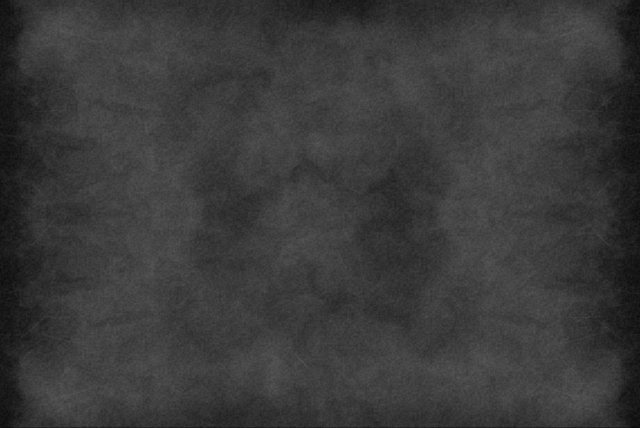
This texture is drawn by a Shadertoy shader. Its source:

```glsl
// Charcoal plaster with mirrored side stains, ragged dark borders, scratches and fine grain.

vec2 hash2(vec2 p) {
    vec3 a = fract(p.xyx * vec3(0.1031, 0.103, 0.0973));
    a += dot(a, a.yzx + 33.33);
    return fract((a.xx + a.yz) * a.zy);
}

float cornerSlope(vec2 cell, vec2 offset) {
    float angle = 6.2832 * hash2(cell + 200.0).x;
    return dot(vec2(cos(angle), sin(angle)), offset);
}

float gradientNoise(vec2 p) {
    vec2 i = floor(p), f = fract(p);
    vec2 w = f * f * f * (f * (f * 6.0 - 15.0) + 10.0);
    vec2 e = vec2(1.0, 0.0);
    float low = mix(cornerSlope(i, f), cornerSlope(i + e.xy, f - e.xy), w.x);
    float high = mix(cornerSlope(i + e.yx, f - e.yx), cornerSlope(i + e.xx, f - e.xx), w.x);
    return mix(low, high, w.y);
}

float fbm(vec2 p) {
    float sum = 0.0, amp = 0.55;
    for (int i = 0; i < 5; i++) {
        sum += amp * gradientNoise(p);
        p = mat2(1.6, 1.2, -1.2, 1.6) * p + 7.3;
        amp *= 0.58;
    }
    return sum;
}

// Soft elliptical stain
float stain(vec2 p, float x, float y, float rx, float ry) {
    vec2 d = (p - vec2(x, y)) / vec2(rx, ry);
    return exp(-dot(d, d));
}

float scratch(vec2 p, vec2 middle, float angle, float halfLength) {
    vec2 d = p - middle;
    float c = cos(angle), s = sin(angle);
    d = vec2(c * d.x + s * d.y, c * d.y - s * d.x);
    d.y += d.x * d.x * 0.8;
    float taper = 1.0 - smoothstep(0.3, 1.0, abs(d.x) / halfLength);
    return taper * (1.0 - smoothstep(0.0004, 0.0026, abs(d.y)));
}

void mainImage(out vec4 fragColor, in vec2 fragCoord) {
    vec2 p = (fragCoord - 0.5 * iResolution.xy) / iResolution.y;
    p.x *= 1.5 * iResolution.y / iResolution.x;
    vec2 m = abs(p);

    // Mirrored sides blend into a free centre
    float side = smoothstep(0.14, 0.3, m.x);
    vec2 warp = 0.08 * vec2(fbm(p * 9.0 + 3.0), fbm(p * 9.0 + 41.0));
    vec2 mirrorWarp = 0.1 * vec2(fbm(m * 10.0 + 13.0), fbm(m * 10.0 + 57.0));
    vec2 c = p + warp, s = m + mirrorWarp * vec2(1.0, smoothstep(0.0, 0.06, m.y));
    float cloud = mix(fbm(p * 5.0 + 20.0), fbm(m * 5.0 + 9.0), side);
    float mottling = mix(fbm(c * 15.0 + 5.0), fbm(s * vec2(12.0, 18.0) + 31.0), side);
    float tone = 0.243 + 0.07 * cloud + 0.085 * mottling;

    // Stains repeated in all four quarters
    tone += 0.055 * stain(s, 0.38, 0.0, 0.075, 0.2);
    tone += 0.045 * stain(s, 0.61, 0.43, 0.1, 0.1);
    tone += 0.03 * stain(s, 0.52, 0.28, 0.09, 0.09);
    tone += 0.02 * stain(s, 0.42, 0.36, 0.12, 0.1);
    tone -= 0.045 * stain(s, 0.52, 0.0, 0.1, 0.028);
    tone -= 0.05 * stain(s, 0.2, 0.0, 0.07, 0.06);
    tone -= 0.03 * stain(s, 0.25, 0.13, 0.08, 0.07);
    tone -= 0.035 * stain(s, 0.56, 0.12, 0.08, 0.08);
    tone -= 0.05 * stain(s, 0.65, 0.26, 0.014, 0.025);
    tone -= 0.035 * stain(s, 0.595, 0.3, 0.012, 0.035);

    // Pale feathered wisps that meet on the horizontal fold
    tone += 0.035 * stain(s, 0.63, 0.035, 0.05, 0.018);
    tone += 0.03 * gradientNoise(vec2(m.x * 9.0, m.y * 70.0 - m.x * 14.0)) * stain(m, 0.6, 0.0, 0.16, 0.06);

    // Centre stains and horizontal smears
    tone += 0.035 * stain(c, -0.05, 0.15, 0.13, 0.07);
    tone += 0.03 * stain(c, -0.01, -0.03, 0.1, 0.08);
    tone += 0.045 * stain(c, -0.14, -0.34, 0.1, 0.055);
    tone += 0.045 * stain(c, 0.2, -0.36, 0.19, 0.05);
    tone += 0.045 * stain(c, 0.2, 0.32, 0.09, 0.06);
    tone -= 0.08 * stain(c, 0.06, 0.5, 0.22, 0.075);
    tone -= 0.045 * stain(c, -0.15, -0.48, 0.15, 0.06);
    tone -= 0.045 * stain(c, 0.05, -0.17, 0.11, 0.07);
    tone -= 0.035 * stain(c, 0.17, 0.08, 0.06, 0.16);
    tone -= 0.035 * stain(c, 0.19, -0.2, 0.05, 0.1);
    tone -= 0.035 * stain(c, -0.2, 0.31, 0.14, 0.014);
    tone -= 0.035 * stain(c, 0.05, 0.32, 0.07, 0.014);
    tone -= 0.035 * stain(c, -0.07, 0.095, 0.1, 0.012);
    tone -= 0.025 * stain(c, -0.2, -0.12, 0.12, 0.012);

    // Ragged borders, darkest at the far sides and wider near mid height
    float edge = 0.75 - m.x + 0.13 * fbm(m * 8.0 + 70.0) - 0.025 * (1.0 - smoothstep(0.15, 0.4, m.y));
    float border = 0.5 * smoothstep(-0.02, 0.2, edge) + 0.5 * smoothstep(0.01, 0.085, edge);
    tone = mix(0.09 + 0.05 * mottling, tone, border);
    tone *= 1.0 - 0.16 * smoothstep(0.42, 0.5, m.y);
    tone *= 1.0 - 0.4 * smoothstep(0.496, 0.5, -p.y);

    // Scratches: long on the mirrored sides, short over the centre
    for (int i = 0; i < 26; i++) {
        vec2 h = hash2(vec2(float(i), 3.0)), k = hash2(vec2(float(i), 19.0));
        tone += 0.035 * k.y * scratch(m, vec2(0.57 + 0.18 * h.x, 0.48 * h.y), 1.4 * k.x - 0.5, 0.03 + 0.05 * k.y);
        tone += 0.035 * k.x * scratch(p, (h - 0.5) * vec2(0.9, 0.85), 3.0 * k.y, 0.01 + 0.025 * k.x);
    }

    // Brushed fibres and fine grain
    vec2 fibre = vec2(p.x * 0.8 + p.y * 0.6, p.y * 0.8 - p.x * 0.6) + 0.15 * warp;
    tone += 0.02 * gradientNoise(fibre * vec2(50.0, 130.0));
    tone += 0.05 * gradientNoise(p * 190.0) + 0.022 * gradientNoise(p * 95.0 + 11.0);

    fragColor = vec4(vec3(clamp(tone, 0.0, 1.0)), 1.0);
}
```
